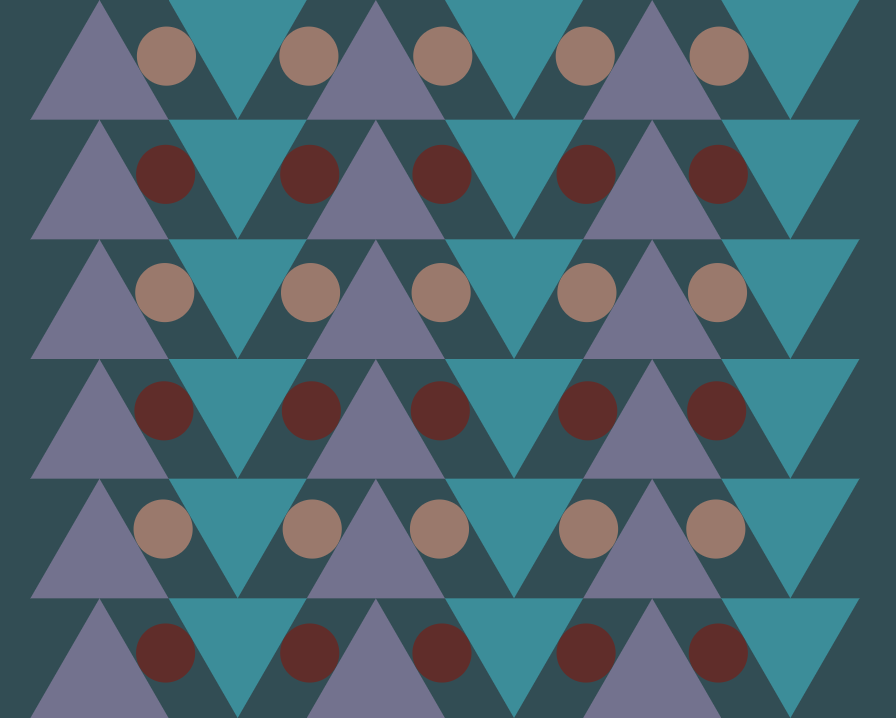
This pattern is drawn by a WebGL 1 fragment shader. Its source:

```glsl
precision highp float;
// Six rows of alternating up and down triangles with discs nestled in the slanted gaps.

uniform vec2 u_resolution;

const float ROWS = 6.0;
const float TRIANGLES = 6.0;     // per row, up and down together
const float SIDE = 1.1547;       // equilateral side for a height of one row
const float LEFT_MARGIN = 0.254; // in row heights
const float DISC_RADIUS = 0.247;

const vec3 SLATE = vec3(0.196, 0.302, 0.329);
const vec3 TEAL = vec3(0.235, 0.553, 0.600);
const vec3 MAUVE = vec3(0.451, 0.447, 0.557);
const vec3 TAN = vec3(0.604, 0.475, 0.424);
const vec3 MAROON = vec3(0.376, 0.176, 0.165);

// Antialiased coverage from a signed distance and the size of one pixel.
float coverage(float dist, float pixel) {
  return clamp(0.5 - dist / pixel, 0.0, 1.0);
}

// Triangle of height 1 with its apex at the origin, widening along +y.
float triangleDistance(vec2 p) {
  float slant = (abs(p.x) - 0.5 * SIDE * p.y) * 0.866;
  return max(slant, p.y - 1.0);
}

// Depth of the disc centres: rises row by row, then steps back in the last row.
float discDepth(float row) {
  float stepIndex = row - 4.0 * step(ROWS - 1.5, row);
  return 0.469 - 0.012 * stepIndex;
}

vec3 paintTriangles(vec3 base, vec2 p, float pixel) {
  float index = clamp(floor(p.x / SIDE), 0.0, TRIANGLES - 1.0);
  float flipped = mod(index, 2.0);
  vec2 local = vec2(p.x - (index + 0.5) * SIDE, mix(p.y, 1.0 - p.y, flipped));
  vec3 color = mix(MAUVE, TEAL, flipped);
  return mix(base, color, coverage(triangleDistance(local), pixel));
}

vec3 paintDiscs(vec3 base, vec2 p, float row, float pixel) {
  float gap = clamp(floor(p.x / SIDE + 0.5), 1.0, TRIANGLES - 1.0);
  float lean = 2.0 * mod(gap, 2.0) - 1.0;
  float depth = discDepth(row);
  // Centres slide along the gap's slanted axis.
  vec2 center = vec2(SIDE * (gap + 0.5 * lean * (depth - 0.5)), depth);
  vec3 color = mix(TAN, MAROON, mod(row, 2.0));
  return mix(base, color, coverage(length(p - center) - DISC_RADIUS, pixel));
}

void main() {
  // Row heights as units, with y running down from the top edge.
  float pixel = ROWS / u_resolution.y;
  vec2 p = vec2(gl_FragCoord.x, u_resolution.y - gl_FragCoord.y) * pixel;
  p.x -= LEFT_MARGIN;

  // The two nearest rows are painted so that shared borders stay smooth.
  vec3 color = SLATE;
  for (int i = 0; i < 2; i++) {
    float row = floor(p.y - 0.5) + float(i);
    vec2 local = vec2(p.x, p.y - row);
    color = paintTriangles(color, local, pixel);
    color = paintDiscs(color, local, row, pixel);
  }
  gl_FragColor = vec4(color, 1.0);
}
```
